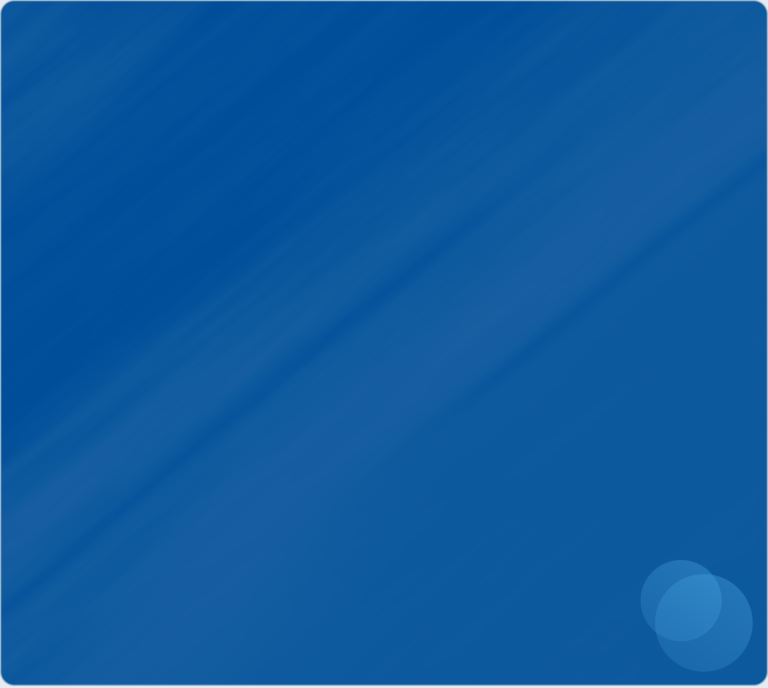
This background is drawn by a WebGL 1 fragment shader. Its source:

```glsl
precision highp float;
// Blue card with diagonal brushed streaks, a thin pale rim and two translucent discs.

uniform vec2 u_resolution;

// Lengths are in canvas heights, origin at the lower left.
const vec3 DEEP_BLUE = vec3(0.0, 0.304, 0.605);
const vec3 MID_BLUE = vec3(0.052, 0.350, 0.620);
const vec3 SOFT_BLUE = vec3(0.102, 0.376, 0.635);
const vec3 RIM_COLOR = vec3(0.58, 0.69, 0.79);
const vec3 PAGE_COLOR = vec3(0.90, 0.92, 0.94);
const vec3 DISC_COLOR = vec3(0.26, 0.62, 0.86);

const vec2 STREAK_DIR = vec2(0.775, 0.632);
const vec2 STREAK_FREQ = vec2(3.2, 30.0);
const vec2 THREAD_FREQ = vec2(5.0, 85.0);
const float STREAK_GAIN = 0.95;
const float THREAD_GAIN = 0.45;
const float CORNER_RADIUS = 0.021;
const float BOTTOM_GAP = 0.003;
const float RIM_WIDTH = 0.0018;

const vec2 SMALL_DISC = vec2(0.990, 0.127);
const float SMALL_RADIUS = 0.059;
const vec2 LARGE_DISC = vec2(1.023, 0.0946);
const float LARGE_RADIUS = 0.071;

float hash(vec2 p) {
  vec3 q = fract(vec3(p.xyx) * 0.1031);
  q += dot(q, q.yzx + 33.33);
  return fract((q.x + q.y) * q.z);
}

float noise(vec2 p) {
  vec2 cell = floor(p);
  vec2 f = fract(p);
  f = f * f * (3.0 - 2.0 * f);
  float low = mix(hash(cell), hash(cell + vec2(1.0, 0.0)), f.x);
  float high = mix(hash(cell + vec2(0.0, 1.0)), hash(cell + 1.0), f.x);
  return mix(low, high, f.y);
}

// Layered noise centred on zero
float fbm(vec2 p) {
  float sum = 0.0;
  float gain = 0.5;
  for (int i = 0; i < 4; i++) {
    sum += gain * (noise(p) - 0.5);
    p = p * 2.03 + 17.3;
    gain *= 0.5;
  }
  return sum;
}

float band(float x, float center, float width) {
  float t = (x - center) / width;
  return exp(-t * t);
}

// Brush tone: -1 is deep, 0 is mid, 1 is soft
float brushTone(vec2 p) {
  float along = dot(p, STREAK_DIR);
  float across = dot(p, vec2(-STREAK_DIR.y, STREAK_DIR.x));
  across += 0.02 * fbm(vec2(along * 2.0, across * 9.0) + 5.0);

  float corner = smoothstep(0.50, 0.63, across) * (1.0 - smoothstep(0.60, 1.0, along));
  float tone = -0.92 * smoothstep(0.18, 0.29, across) * (1.0 - 0.85 * corner);
  tone += 0.45 * band(across, 0.236, 0.010) * (1.0 - smoothstep(0.4, 0.8, along));
  tone += 0.70 * band(across, 0.150, 0.040) * (1.0 - smoothstep(0.40, 0.95, along));
  tone -= 0.55 * band(across, 0.087, 0.013) * (1.0 - smoothstep(0.9, 1.2, along));
  tone -= 0.35 * band(across, 0.195, 0.018) * smoothstep(0.4, 0.8, along);
  tone += 0.70 * band(across, -0.035, 0.065) * smoothstep(-0.1, 0.5, along);
  tone -= 0.50 * band(across, -0.105, 0.013) * smoothstep(0.55, 0.9, along);
  tone += 0.40 * band(across, -0.130, 0.090) * (1.0 - smoothstep(0.3, 0.7, along));

  // Broad strokes and fine threads, calmer toward the lower right
  float strength = mix(0.20, 1.0, smoothstep(-0.18, 0.10, across));
  strength *= 1.0 - 0.5 * band(across, 0.42, 0.10);
  strength += 0.6 * corner;
  vec2 stroke = vec2(along, across);
  float texture = STREAK_GAIN * fbm(stroke * STREAK_FREQ);
  texture += THREAD_GAIN * fbm(stroke * THREAD_FREQ + 41.0);
  return tone + strength * texture;
}

float boxDistance(vec2 p, vec2 halfSize, float radius) {
  vec2 q = abs(p) - halfSize + radius;
  return length(max(q, 0.0)) + min(max(q.x, q.y), 0.0) - radius;
}

// Disc opacity, rising toward the upper right
float discAlpha(vec2 p, vec2 center, float radius, float pixel) {
  vec2 q = (p - center) / radius;
  float cover = 1.0 - smoothstep(-pixel, pixel, length(p - center) - radius);
  return cover * (0.32 + 0.09 * dot(q, vec2(0.6, 0.8)));
}

void main() {
  vec2 p = gl_FragCoord.xy / u_resolution.y;
  float aspect = u_resolution.x / u_resolution.y;
  float pixel = 0.8 / u_resolution.y;

  // Brushed surface
  float tone = brushTone(p);
  vec3 color = mix(MID_BLUE, DEEP_BLUE, clamp(-tone, 0.0, 1.0));
  color = mix(color, SOFT_BLUE, clamp(tone, 0.0, 1.0));

  // Overlapping discs
  color = mix(color, DISC_COLOR, discAlpha(p, SMALL_DISC, SMALL_RADIUS, pixel));
  color = mix(color, DISC_COLOR, discAlpha(p, LARGE_DISC, LARGE_RADIUS, pixel));

  // Rounded card and rim
  vec2 halfSize = 0.5 * vec2(aspect, 1.0 - BOTTOM_GAP);
  vec2 center = vec2(0.5 * aspect, 0.5 * (1.0 + BOTTOM_GAP));
  float edge = boxDistance(p - center, halfSize, CORNER_RADIUS);
  color = mix(color, RIM_COLOR, smoothstep(-pixel, pixel, edge + RIM_WIDTH));
  color = mix(color, PAGE_COLOR, smoothstep(-pixel, pixel, edge));
  gl_FragColor = vec4(color, 1.0);
}
```
